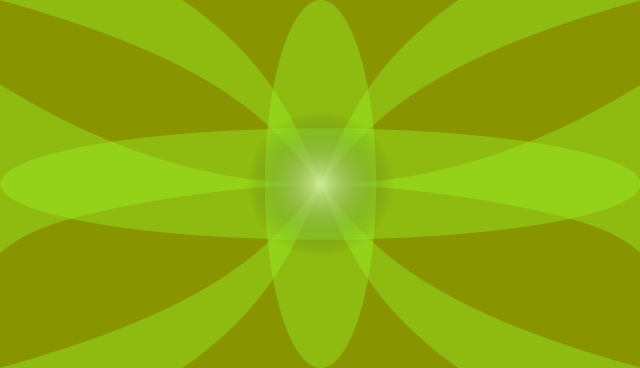
This background is drawn by a Shadertoy shader. Its source:

```glsl
// A lime flower of translucent layers on olive: two crossed ellipses, four
// diagonal petals and two side petals bounded by polynomial curves that meet
// at the center, under a soft radial glow. Lengths are in canvas heights.

const vec3 OLIVE = vec3(0.533, 0.580, 0.0);
const vec3 LIME = vec3(0.605, 0.955, 0.155);
const float LAYER_ALPHA = 0.4;

// Antialiased coverage of the region where field < 0
float coverage(float field) {
    return clamp(0.5 - field / max(fwidth(field), 1e-5), 0.0, 1.0);
}

float ellipse(vec2 p, vec2 radii) {
    vec2 q = p / radii;
    return coverage(dot(q, q) - 1.0);
}

// Odd cubic through the center with a given initial slope
float cubicEdge(float t, float slope, float bend) {
    return t * (slope + bend * t * t);
}

// Diagonal petals, mirrored into all four quadrants
float diagonalPetals(vec2 p) {
    vec2 q = abs(p);
    float steep = cubicEdge(q.y, 0.408, 1.367);
    float shallow = cubicEdge(q.y, 0.805, 3.763);
    return coverage(steep - q.x) * coverage(q.x - shallow);
}

// Left and right petals; the lower edge curls down near the border
float sidePetals(vec2 p, float halfWidth) {
    float x = abs(p.x);
    float upper = 0.357 * x * x;
    float curl = 0.044 * pow(x / halfWidth, 12.0);
    float lower = x * (0.033 + 0.152 * x) + curl;
    return coverage(p.y - upper) * coverage(-p.y - lower);
}

vec3 addLayer(vec3 color, float mask) {
    return mix(color, LIME, LAYER_ALPHA * mask);
}

// Light in the middle, fading to transparent black at the rim
vec3 addGlow(vec3 color, vec2 p, float radius, float strength) {
    float fade = clamp(1.0 - length(p) / radius, 0.0, 1.0);
    return mix(color, vec3(fade), strength * fade);
}

void mainImage(out vec4 fragColor, in vec2 fragCoord) {
    vec2 p = (fragCoord - 0.5 * iResolution.xy) / iResolution.y;
    float halfWidth = 0.5 * iResolution.x / iResolution.y;
    p.x -= 0.0015;

    // Translucent shapes
    vec3 color = addLayer(OLIVE, ellipse(p, vec2(0.151, 0.5)));
    color = addLayer(color, ellipse(p, vec2(halfWidth, 0.151)));
    color = addLayer(color, max(diagonalPetals(p), sidePetals(p, halfWidth)));

    // Central light
    color = addGlow(color, p, 0.2, 0.55);
    fragColor = vec4(color, 1.0);
}
```
